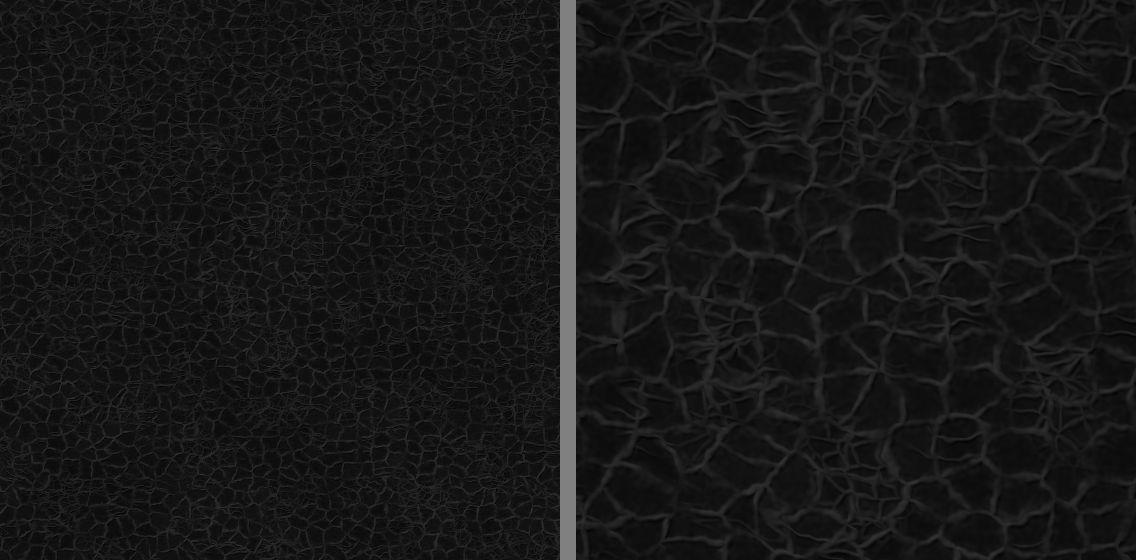
Left, the full canvas; right, a detail of the centre.
Give the GLSL for this texture, as a three.js fragment shader.

```glsl
// Black grained leather: irregular pebbled cells, thin pale creases and fine wrinkles.
varying vec2 vUv;

vec2 hash2(vec2 p) {
  vec3 q = fract(vec3(p.xyx) * vec3(0.1031, 0.1030, 0.0973));
  q += dot(q, q.yzx + 33.33);
  return fract((q.xx + q.yz) * q.zy);
}

// Gradient noise, roughly -0.7 to 0.7
float gradientAt(vec2 corner, vec2 offset) {
  float angle = 6.2832 * hash2(corner).x;
  return dot(vec2(cos(angle), sin(angle)), offset);
}

float noise(vec2 p) {
  vec2 i = floor(p), f = fract(p);
  vec2 u = f * f * f * (f * (f * 6.0 - 15.0) + 10.0);
  vec2 e = vec2(1.0, 0.0);
  float low = mix(gradientAt(i, f), gradientAt(i + e, f - e), u.x);
  float high = mix(gradientAt(i + e.yx, f - e.yx), gradientAt(i + 1.0, f - 1.0), u.x);
  return mix(low, high, u.y);
}

// Voronoi cells: x = distance to the border, y = random value of the cell
vec2 pebbles(vec2 p) {
  vec2 cell = floor(p), f = fract(p);
  vec2 nearest = vec2(8.0), second = vec2(8.0);
  float id = 0.0;
  for (int y = -1; y <= 1; y++) {
    for (int x = -1; x <= 1; x++) {
      vec2 g = vec2(float(x), float(y));
      vec2 h = hash2(cell + g);
      vec2 r = g + 0.08 + 0.84 * h - f;
      if (dot(r, r) < dot(nearest, nearest)) {
        second = nearest;
        nearest = r;
        id = fract(h.x * 7.3 + h.y * 3.1);
      } else if (dot(r, r) < dot(second, second)) {
        second = r;
      }
    }
  }
  return vec2(dot(0.5 * (nearest + second), normalize(second - nearest)), id);
}

vec2 warp(vec2 p) {
  vec2 broad = vec2(noise(p * 24.0), noise(p * 24.0 + 17.3));
  vec2 fine = vec2(noise(p * 105.0 + 5.1), noise(p * 105.0 + 41.7));
  return p + 0.010 * broad + 0.0032 * fine;
}

// x = crease strength, y = border distance, z = cell random value
vec3 creases(vec2 p) {
  vec2 q = warp(p);
  vec2 large = pebbles(q * vec2(36.0, 41.0));
  float worn = smoothstep(-0.35, 0.3, noise(p * 52.0 + 9.0));
  float lines = (1.0 - smoothstep(0.015, 0.12, large.x)) * mix(0.3, 1.0, worn);

  // Small cracks gathered in patches
  float small = pebbles(q * vec2(66.0, 84.0) + 31.0).x;
  float patches = smoothstep(-0.05, 0.4, noise(p * 13.0 + 3.0));
  float cracks = (1.0 - smoothstep(0.02, 0.16, small)) * patches;

  // Sideways wrinkles
  vec2 slanted = q + vec2(0.0, 0.15 * q.x + 0.02 * noise(p * 7.0));
  float ridge = abs(noise(slanted * vec2(24.0, 78.0)));
  float stretches = smoothstep(0.0, 0.35, noise(p * vec2(17.0, 27.0) + 60.0));
  float wrinkles = (1.0 - smoothstep(0.01, 0.12, ridge)) * stretches;

  float strength = max(lines, max(0.65 * cracks, 0.85 * wrinkles));
  return vec3(strength, large);
}

void main() {
  vec2 p = vUv;
  vec3 leather = creases(p);

  // Light from the upper left catches one side of each crease
  float relief = leather.x - creases(p + vec2(-0.0011, 0.0017)).x;

  // Rough grain near the borders, smoother and darker pebble tops
  float top = smoothstep(0.08, 0.32, leather.y);
  float grain = noise(p * 250.0) + 0.7 * noise(p * vec2(120.0, 165.0) + 8.0);
  float mottling = noise(p * 5.0 + 2.0) + 0.6 * noise(p * 12.0 + 50.0);

  float tone = 0.073 - top * (0.006 + 0.016 * leather.z);
  tone += leather.x * (0.068 + 0.02 * mottling);
  tone += 0.036 * relief;
  tone += grain * mix(0.034, 0.013, top);
  tone += 0.008 * mottling;
  gl_FragColor = vec4(vec3(clamp(tone, 0.025, 0.24)), 1.0);
}
```
